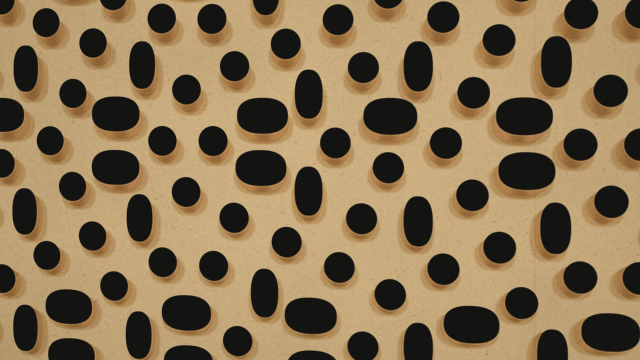
A WebGL 1 fragment shader for this pattern:

```glsl
precision highp float;
uniform vec2 u_resolution;

const vec3 WALL = vec3(0.785, 0.675, 0.495);
const vec3 CAP = vec3(0.075, 0.078, 0.070);
const vec3 STEM_DARK = vec3(0.58, 0.405, 0.215);
const vec3 STEM_LIGHT = vec3(0.69, 0.505, 0.30);
const vec3 SHADOW_TINT = vec3(0.905, 0.84, 0.74);
const vec2 ROUND_SIZE = vec2(0.074, 0.076);   // half sizes in cells
const vec2 TALL_SIZE = vec2(0.068, 0.122);
const vec2 WIDE_SIZE = vec2(0.127, 0.090);
const vec2 TIP = vec2(0.128, 0.260);          // pin places inside a cell
const vec2 FLANK = vec2(0.375, 0.131);
const vec2 OUTER = vec2(0.245, 0.390);
const vec2 VANISH = vec2(0.857, -0.25);       // point the stems lean towards
const float LEAN = 0.042;
const float JITTER = 0.008;
const float CELL = 0.54;                      // mean cell size in canvas heights
const float SEAM_X = 1.486;

float hash(vec2 p) {
  vec3 q = fract(vec3(p.xyx) * 0.1031);
  q += dot(q, q.yzx + 33.33);
  return fract((q.x + q.y) * q.z);
}

float noise(vec2 p) {
  vec2 i = floor(p), f = fract(p);
  f = f * f * (3.0 - 2.0 * f);
  vec2 e = vec2(0.0, 1.0);
  return mix(mix(hash(i), hash(i + e.yx), f.x),
             mix(hash(i + e.xy), hash(i + e.yy), f.x), f.y);
}

// Approximate signed distance to a superellipse
float oval(vec2 d, vec2 size, float power) {
  vec2 q = max(abs(d) / size, 0.001);
  float r = pow(pow(q.x, power) + pow(q.y, power), 1.0 / power);
  vec2 slope = pow(q / r, vec2(power - 1.0)) / size;
  return (r - 1.0) / length(slope);
}

float cover(float dist, float blur) {
  return 1.0 - smoothstep(-blur, blur, dist);
}

// Canvas to cell grid: cells grow slowly to the right
vec2 toGrid(vec2 p) {
  return vec2(log(1.0 + 0.09 * (p.x - 0.007) / 0.491) / 0.09,
              (p.y - 0.613 + 0.01 * p.x) / (0.523 + 0.04 * p.x));
}

// Place of pin i in its cell: 4 tips, 4 flanks, 4 outer pins, 1 corner
vec2 pinPlace(float i, float group, bool turned) {
  float k = mod(i, 4.0);
  vec2 s = vec2(mod(k, 2.0), floor(k / 2.0)) * 2.0 - 1.0;
  vec2 place = s * OUTER;
  if (group < 0.5) place = s.y > 0.0 ? vec2(s.x * TIP.x, 0.0) : vec2(0.0, s.x * TIP.y);
  else if (group < 1.5) place = s * FLANK;
  else if (group > 2.5) return vec2(0.5);
  return turned ? place.yx : place;
}

vec2 pinSize(vec2 at, float group, bool turned, bool oddRow) {
  bool wide = false, tall = false;
  if (group < 0.5) {
    wide = turned && (at.y > 0.1 || (oddRow && at.y < -0.1));
    tall = oddRow && (turned ? at.x < -0.1 : at.x > 0.1);
  } else if (group < 1.5) {
    wide = !turned;
    tall = turned && !oddRow && at.x > 0.0;
  } else if (group < 2.5) {
    tall = oddRow ? turned && at.x > 0.0 : at.x < 0.0;
  }
  return wide ? WIDE_SIZE : (tall ? TALL_SIZE : ROUND_SIZE);
}

void main() {
  vec2 p = gl_FragCoord.xy / u_resolution.y;
  vec2 g = toGrid(p);
  float px = 0.8 / (u_resolution.y * CELL);
  vec2 lean = (VANISH - p) * LEAN;
  float cap = 0.0, stem = 0.0, rim = 0.0, stemGlow = 0.0;
  vec2 shadow = vec2(0.0);

  // Pins of the four nearest cells
  for (int c = 0; c < 4; c++) {
    vec2 cell = floor(g) + vec2(mod(float(c), 2.0), floor(float(c) / 2.0));
    bool turned = mod(cell.x + cell.y, 2.0) < 0.5;
    bool oddRow = mod(cell.y, 2.0) > 0.5;
    for (int n = 0; n < 13; n++) {
      float i = float(n), group = floor((i + 0.5) / 4.0);
      vec2 at = pinPlace(i, group, turned);
      vec2 size = pinSize(at, group, turned, oddRow);
      float power = size == ROUND_SIZE ? 2.0 : 2.4;
      vec2 seed = cell * 17.0 + vec2(i, 60.0 + i * 3.0);
      vec2 d = g - cell - at - JITTER * (vec2(hash(seed), hash(seed + 91.7)) * 2.0 - 1.0);
      if (dot(d, d) > 0.09) continue;
      float top = oval(d, size, power);
      float body = cover(oval(d - lean, size, power), px);
      cap = max(cap, cover(top, px));
      rim = max(rim, body * cover(abs(top - 0.005) - 0.002, px));
      stemGlow = mix(stemGlow, smoothstep(0.01, 0.06, abs(d.x - lean.x * 1.2)), body);
      stem = max(stem, body);
      vec2 drop = lean * 1.15 - vec2(0.0, 0.012);
      shadow.x = max(shadow.x, cover(oval(d - drop - vec2(0.024, 0.0), size, power), 0.009));
      shadow.y = max(shadow.y, cover(oval(d - drop + vec2(0.018, 0.0), size, power), 0.009));
    }
  }

  // Plaster wall with grain, pits, seam and darker borders
  vec2 away = (p - vec2(0.92, 0.56)) * vec2(0.75, 1.0);
  float light = 1.015 - 0.15 * dot(away, away);
  light += 0.035 * (noise(p * 6.0) - 0.5) + 0.045 * (noise(p * 210.0) - 0.5);
  light -= 0.12 * smoothstep(0.86, 0.98, noise(p * 130.0 + 40.0)) * noise(p * 9.0);
  light -= 0.05 * cover(abs(p.x - SEAM_X) - 0.001, 0.0025);
  vec3 color = WALL * pow(vec3(light), vec3(1.0, 1.12, 1.35));

  // Two shadows, then stems and caps
  color *= mix(vec3(1.0), SHADOW_TINT, shadow.x) * mix(vec3(1.0), SHADOW_TINT, shadow.y);
  color = mix(color, mix(STEM_DARK, STEM_LIGHT, stemGlow) * light, stem);
  color = mix(color, WALL, rim * 0.3);
  color = mix(color, CAP + 0.012 * (noise(p * 180.0) - 0.5), cap);
  gl_FragColor = vec4(color, 1.0);
}
```
